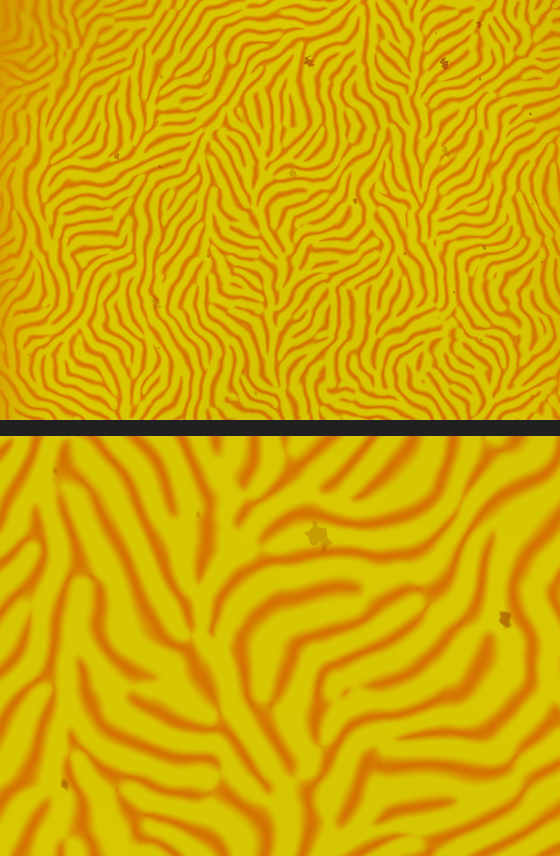
Top, the full canvas; bottom, a detail of the centre.
Reproduce this pattern procedurally as a Shadertoy shader.

```glsl
const float TAU = 6.2831853;
const float STRIPES_PER_HEIGHT = 33.5;
const float GRAIN = 1.3;               // wave packet spacing, in stripe periods
const vec3 YELLOW = vec3(0.842, 0.778, 0.002);
const vec3 ORANGE = vec3(0.828, 0.458, 0.002);
const vec3 HAZE   = vec3(0.835, 0.560, 0.004);
const vec3 RUST   = vec3(0.620, 0.230, 0.020);

vec4 packets[49];                      // centre and direction, 7 x 7 cells
vec2 waves[49];                        // random phases, 7 x 7 cells
vec2 aligned[25];                      // phases after one alignment, 5 x 5 cells

vec3 hash3(vec2 cell) {
    vec3 q = fract(cell.xyx * vec3(0.1031, 0.1030, 0.0973));
    q += dot(q, q.yxz + 33.33);
    return fract((q.xxy + q.yzz) * q.zyx);
}

float cornerSlope(vec2 corner, vec2 offset) {
    float a = TAU * hash3(corner).x;
    return dot(vec2(cos(a), sin(a)), offset);
}

float gradientNoise(vec2 p) {
    vec2 i = floor(p), f = p - i, e = vec2(1.0, 0.0);
    vec2 s = f * f * f * (f * (f * 6.0 - 15.0) + 10.0);
    float low  = mix(cornerSlope(i, f), cornerSlope(i + e, f - e), s.x);
    float high = mix(cornerSlope(i + e.yx, f - e.yx), cornerSlope(i + e.xx, f - e.xx), s.x);
    return mix(low, high, s.y);
}

// Angle across the stripes: a slow turn with height plus swirls
float stripeAngle(vec2 p) {
    return 3.3 - 0.9 * p.y / STRIPES_PER_HEIGHT + 3.0 * gradientNoise(p / 6.0 + 17.3);
}

vec2 turned(vec2 v, float a) {
    return vec2(v.x * cos(a) - v.y * sin(a), v.x * sin(a) + v.y * cos(a));
}

// The wave of one packet as it arrives at another
vec2 carried(vec4 from, vec4 to, vec2 wave) {
    vec2 d = to.xy - from.xy;
    return exp(-0.8 * dot(d, d)) * turned(wave, TAU * GRAIN * dot(d, 0.5 * (from.zw + to.zw)));
}

// Sum of aligned waves: x is the height, yz its slope per radian, w the weight
vec4 wavePackets(vec2 p) {
    vec2 g = p / GRAIN, home = floor(g);
    for (int k = 0; k < 49; k++) {
        vec2 cell = home + vec2(k % 7 - 3, k / 7 - 3);
        vec3 rnd = hash3(cell + 40.0);
        vec2 center = cell + 0.25 + 0.5 * rnd.xy;
        float angle = stripeAngle(center * GRAIN), start = TAU * rnd.z;
        packets[k] = vec4(center - home, cos(angle), sin(angle));
        waves[k] = vec2(cos(start), sin(start));
    }
    for (int k = 0; k < 25; k++) {
        int mid = (k / 5 + 1) * 7 + k % 5 + 1;
        vec2 wave = vec2(1e-5);
        for (int n = 0; n < 9; n++) {
            int near = mid + (n / 3 - 1) * 7 + n % 3 - 1;
            wave += carried(packets[near], packets[mid], waves[near]);
        }
        aligned[k] = normalize(wave);
    }
    vec4 sum = vec4(0.0);
    for (int k = 0; k < 9; k++) {
        int mid = (k / 3 + 2) * 7 + k % 3 + 2;
        int inner = (k / 3 + 1) * 5 + k % 3 + 1;
        vec2 wave = vec2(1e-5);
        for (int n = 0; n < 9; n++) {
            int row = n / 3 - 1, column = n % 3 - 1;
            wave += carried(packets[mid + row * 7 + column], packets[mid],
                            aligned[inner + row * 5 + column]);
        }
        vec2 d = g - home - packets[mid].xy, across = packets[mid].zw;
        wave = turned(normalize(wave), TAU * GRAIN * dot(d, across));
        float w = max(0.0, 1.0 - dot(d, d) / 1.5);
        vec2 slope = -w * wave.y * across - 2.667 * wave.x * d / (GRAIN * TAU);
        sum += w * vec4(w * wave.x, slope, w);
    }
    return sum;
}

// 0 on the centre of a line, 1 midway between lines; even width throughout
float lineDistance(vec2 p) {
    vec4 wave = wavePackets(p);
    return 0.5 - 2.0 * atan(wave.x - 0.07 * wave.w, length(wave.yz) + 0.05 * wave.w) / TAU;
}

// Sparse ragged specks, one at most per cell
float specks(vec2 p, float density) {
    vec2 g = p * density, cell = floor(g);
    vec3 rnd = hash3(cell + 90.0), kind = hash3(cell + 230.0);
    float radius = 0.002 + 0.011 * pow(kind.x, 7.0);
    vec2 d = (g - cell - 0.25 - 0.5 * rnd.xy) / density;
    d = vec2(d.x + 0.4 * d.y, d.y - 0.4 * d.x) * vec2(1.3, 0.8);
    float ragged = radius * (1.0 + 1.1 * gradientNoise(p * 140.0));
    float body = 1.0 - smoothstep(-0.0018, 0.0018, length(d) - ragged);
    return body * step(0.68, rnd.z) * (0.3 + 0.4 * kind.y);
}

void mainImage(out vec4 fragColor, in vec2 fragCoord) {
    vec2 uv = fragCoord / iResolution.xy, p = fragCoord / iResolution.y;

    // Small wobble along the stripes
    vec2 q = p * STRIPES_PER_HEIGHT;
    q += 0.5 * vec2(gradientNoise(q * 0.45), gradientNoise(q * 0.45 + 73.0));

    // Lines, softer toward the upper left corner
    float corner = 1.0 - smoothstep(0.0, 0.4, length(uv - vec2(0.0, 1.0)));
    float ground = smoothstep(0.04 - 0.1 * corner, 0.68 + 0.2 * corner, lineDistance(q));
    vec3 color = mix(ORANGE, YELLOW, ground);

    // Warm haze along the side edges
    float haze = 0.6 * exp(-uv.x * 24.0) + 0.2 * exp((uv.x - 1.0) * 25.0) + 0.35 * corner;
    color = mix(color, HAZE, min(haze, 0.8));

    // Dust and a faint unevenness of the light
    color = mix(color, RUST, specks(p, 9.0));
    color *= 1.0 + 0.03 * gradientNoise(p * 2.5);
    fragColor = vec4(color, 1.0);
}
```
